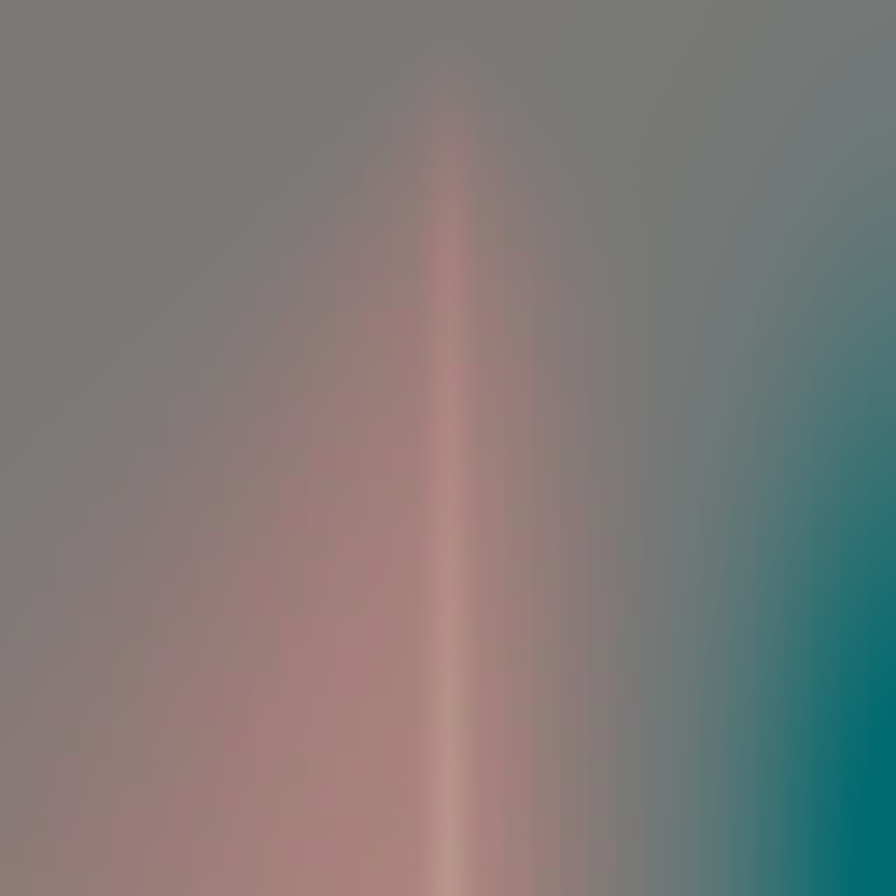
This background is drawn by a WebGL 2 fragment shader. Its source:

```glsl
#version 300 es
precision highp float;

#define APEX vec2(0.5, 0.97)
#define BASE_GRAY vec3(0.478, 0.475, 0.468)
#define TEAL vec3(0.0, 0.42, 0.44)
#define WARM_TINT vec3(0.205, 0.0, 0.004)
#define CORE_TINT vec3(0.0, 0.048, 0.022)
#define RIDGE_TINT vec3(0.055, 0.075, 0.06)
#define LEFT_SPREAD 0.52
#define RIGHT_WIDTH 0.145
#define RIDGE_WIDTH 0.022
#define TEAL_SIZE vec2(0.175, 0.54)
#define BLOCKS 32.0
#define BLOCK_TINT 0.022

uniform vec2 u_resolution;
out vec4 fragColor;

float bell(float x) {
    return exp(-x * x);
}

float hash(vec2 cell) {
    return fract(sin(dot(cell, vec2(127.1, 311.7))) * 43758.5453);
}

// Terraced coordinate: flat inside each block, smooth at its border
vec2 terrace(vec2 g) {
    vec2 t = g - 0.5;
    return floor(t) + smoothstep(0.4, 0.6, fract(t)) + 0.5;
}

// Random value per block, joined smoothly
float blockNoise(vec2 g) {
    vec2 t = g - 0.5;
    vec2 cell = floor(t);
    vec2 f = smoothstep(0.4, 0.6, fract(t));
    float low = mix(hash(cell), hash(cell + vec2(1.0, 0.0)), f.x);
    float high = mix(hash(cell + vec2(0.0, 1.0)), hash(cell + 1.0), f.x);
    return mix(low, high, f.y) - 0.5;
}

// Warm cone below the apex: wide on the left, narrow on the right
float warmCone(float side, float depth) {
    float leftWidth = 0.02 + LEFT_SPREAD * depth;
    float rightWidth = 0.015 + RIGHT_WIDTH * (1.0 - exp(-depth / 0.2));
    float width = side < 0.0 ? leftWidth : rightWidth;
    return (1.0 - exp(-depth / 0.33)) * bell(side / width);
}

// Teal glow at the lower right, narrowing upward, with a wide halo
float tealGlow(vec2 p) {
    float core = bell((p.x - 1.02) / (TEAL_SIZE.x - 0.03 * p.y)) * bell(p.y / TEAL_SIZE.y);
    float halo = 0.12 * bell((p.x - 1.0) / 0.28) * bell((p.y - 0.2) / 0.55);
    return min(core * 1.02 + halo, 1.0);
}

void main() {
    vec2 p = gl_FragCoord.xy / u_resolution;
    vec2 blocky = mix(p, terrace(p * BLOCKS) / BLOCKS, 0.5);
    float side = p.x - APEX.x;
    float depth = max(APEX.y - p.y, 0.0);

    // Warm light over gray, with faintly blocky hue
    float warm = warmCone(blocky.x - APEX.x, max(APEX.y - blocky.y, 0.0));
    float core = pow(warm, side < 0.0 ? 3.0 : 2.0);
    vec3 color = BASE_GRAY + WARM_TINT * warm + CORE_TINT * core;
    float tint = blockNoise(p * BLOCKS) * BLOCK_TINT * smoothstep(0.0, 0.4, warm);
    color += tint * vec3(0.7, -0.4, 0.5);

    // Bright vertical ridge, paler toward the bottom
    float ridge = bell(side / RIDGE_WIDTH) * smoothstep(0.0, 0.25, depth);
    color += RIDGE_TINT * vec3(1.0, depth, depth) * ridge;

    // Cool side
    color = mix(color, TEAL, tealGlow(mix(p, blocky, 0.5)));
    fragColor = vec4(clamp(color, 0.0, 1.0), 1.0);
}
```
